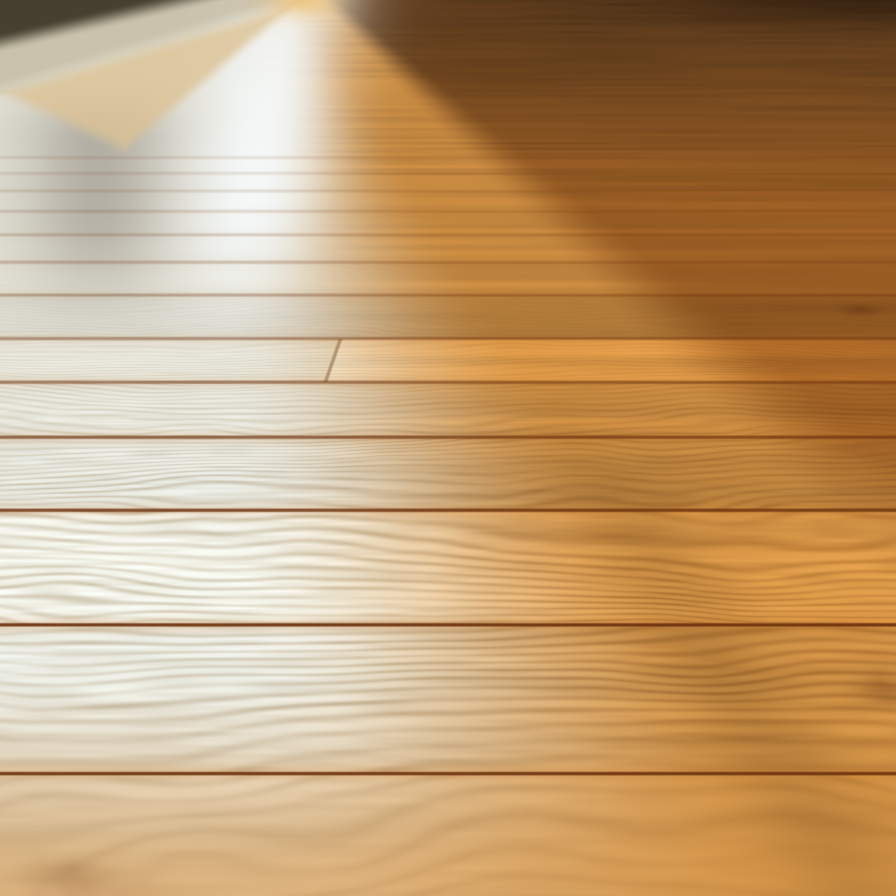
This texture is drawn by a three.js fragment shader. Its source:

```glsl
// Draws a wooden plank floor in perspective with a soft window sheen and a slanting sunbeam.
varying vec2 vUv;

#define HORIZON 0.1
#define FIRST_DEPTH 1.038
#define BOARD_DEPTH 0.2155
#define SEAM_WIDTH 0.0032
#define RINGS 11.0
#define GRAIN 0.17
#define SHEEN 0.9
#define LIT_WOOD vec3(0.775, 0.535, 0.25)
#define SHADE_WOOD vec3(0.61, 0.37, 0.14)
#define SHEEN_COLOR vec3(0.91, 0.93, 0.91)

float hash(vec2 p) {
  vec3 q = fract(vec3(p.xyx) * 0.1031);
  q += dot(q, q.yzx + 33.33);
  return fract((q.x + q.y) * q.z);
}

float noise(vec2 p) {
  vec2 i = floor(p), f = fract(p);
  f = f * f * (3.0 - 2.0 * f);
  return mix(mix(hash(i), hash(i + vec2(1.0, 0.0)), f.x),
             mix(hash(i + vec2(0.0, 1.0)), hash(i + 1.0), f.x), f.y);
}

float bell(float x, float width) {
  x /= width;
  return exp(-x * x);
}

// Distance from the top edge to seam i; boards shrink toward the horizon
float seamAt(float i) {
  float depth = FIRST_DEPTH + BOARD_DEPTH * i;
  depth += 0.034 * bell(i - 2.4, 0.7) - 0.023 * bell(i - 5.0, 0.58);
  return 1.0 / depth - HORIZON;
}

float isRow(float row, float n) {
  return 1.0 - step(0.5, abs(row - n));
}

float knot(vec2 p, vec2 center, vec2 size) {
  vec2 d = (p - center) / size;
  d.y += 0.5 * (noise(p * 50.0) - 0.5);
  return exp(-dot(d, d));
}

void main() {
  vec2 p = vec2(vUv.x, 1.0 - vUv.y);

  // Boards and seams
  float row = -1.0, seam = 0.0, warmEdge = 0.0;
  for (int i = 0; i < 13; i++) {
    float y = seamAt(float(i));
    float gap = p.y - y;
    float near = smoothstep(0.16, 0.68, y);
    row += step(p.y, y);
    seam = max(seam, smoothstep(SEAM_WIDTH, 0.0005, abs(gap)) * mix(0.1, 0.9, near));
    warmEdge = max(warmEdge, bell(gap, 0.008) * near);
  }
  float top = seamAt(row + 1.0);
  float across = (p.y - top) / (seamAt(row) - top);
  float along = (p.x - 0.5) / (p.y + HORIZON);
  vec2 seed = vec2(row * 17.3 + 60.0, row * 9.1 + 40.0);

  // Growth rings and fine pores, sharpest in the nearer boards
  float focus = smoothstep(0.25, 0.64, p.y) * (1.0 - 0.65 * smoothstep(0.76, 0.95, p.y));
  float warp = noise(vec2(along * 1.7, across * 1.6) + seed);
  warp += 0.3 * noise(vec2(along * 6.0, across * 3.0) + seed);
  float rings = 0.5 + 0.5 * sin(6.2832 * RINGS * (across + 0.55 * warp));
  rings = pow(rings, 2.0) * (0.35 + 0.65 * noise(vec2(along * 3.0, across * 9.0) + seed));
  float pores = noise(vec2(along * 14.0, across * 34.0) + seed) - 0.5;
  float streak = noise(vec2(along * 1.3, across * 5.0) + seed) - 0.5;

  // Wood under the direct beam and in shadow
  float beamEdge = 0.365 + 1.08 * p.y;
  float beamBlur = 0.015 + 0.14 * p.y;
  float shade = smoothstep(-beamBlur, beamBlur, p.x - beamEdge);
  shade *= 1.0 - smoothstep(0.47, 0.64, p.y);
  vec3 shadow = mix(vec3(0.36, 0.23, 0.11), SHADE_WOOD, smoothstep(-0.02, 0.26, p.y));
  vec3 color = mix(LIT_WOOD, shadow, shade);
  color *= 1.0 - 0.35 * smoothstep(0.5, 1.0, p.x) * smoothstep(0.05, 0.0, p.y);
  float tone = 0.06 * (hash(seed) - 0.5) + 0.07 * isRow(row, 4.0) - 0.07 * isRow(row, 5.0);
  tone += 0.03 * isRow(row, 1.0) - 0.04 * (isRow(row, 2.0) + isRow(row, 3.0));
  color *= 1.0 + tone + 0.12 * streak;

  // Sheen reflected on the left
  float sheenEdge = 0.345 + 0.615 * p.y;
  float sheen = smoothstep(0.0, 0.09 + 0.62 * p.y, sheenEdge - p.x);
  color *= 1.0 - 0.09 * bell(p.x - sheenEdge, 0.07) * smoothstep(0.45, 0.6, p.y);
  sheen *= SHEEN * (1.0 - 0.62 * smoothstep(0.74, 1.0, p.y));
  color = mix(color, SHEEN_COLOR * (1.0 + 0.4 * tone), sheen);

  // Bright column, grey column and warm triangle in the far reflection
  float far = 1.0 - smoothstep(0.22, 0.4, p.y);
  float grey = bell(p.x - 0.11, 0.085) * far * smoothstep(0.07, 0.16, p.y);
  color = mix(color, vec3(0.63, 0.61, 0.57), 0.72 * grey);
  float column = bell(p.x - 0.325 + 0.18 * p.y, 0.075) * far;
  color = mix(color, vec3(0.97, 0.99, 1.0), 0.85 * column);
  float ceiling = p.y - 0.1 + 0.3 * p.x;
  float inside = min(ceiling, min(0.105 + 0.47 * p.x - p.y, 0.29 - 0.86 * p.x - p.y));
  color = mix(color, vec3(0.86, 0.76, 0.58), 0.8 * smoothstep(-0.008, 0.016, inside));
  float aboveLine = smoothstep(0.012, -0.012, ceiling) * smoothstep(0.37, 0.3, p.x);
  color = mix(color, vec3(0.76, 0.72, 0.62), 0.75 * aboveLine);
  color = mix(color, vec3(0.93, 0.76, 0.46), 0.8 * bell(p.x - 0.34, 0.04) * bell(p.y, 0.018));
  float wall = smoothstep(0.012, -0.012, p.y - 0.048 + 0.23 * p.x);
  color = mix(color, vec3(0.27, 0.25, 0.19), wall);

  // Grain, knots, joint and seams
  float grain = GRAIN * focus * (rings - 0.28) + 0.09 * focus * pores;
  color *= 1.0 - grain * vec3(0.85, 1.1, 1.5);
  float knots = 0.5 * knot(p, vec2(0.96, 0.346), vec2(0.018, 0.006));
  knots += 0.3 * knot(p, vec2(0.99, 0.77), vec2(0.035, 0.018));
  knots += 0.22 * knot(p, vec2(0.08, 0.98), vec2(0.05, 0.02));
  color = mix(color, vec3(0.4, 0.2, 0.07), knots);
  float joint = p.x - 0.363 - 0.35 * (0.427 - p.y);
  color *= 1.0 - 0.04 * isRow(row, 4.0) * smoothstep(0.002, -0.002, joint);
  joint = smoothstep(0.0035, 0.0005, abs(joint)) * isRow(row, 4.0);
  color = mix(color, vec3(0.55, 0.43, 0.28), 0.6 * joint);
  color = mix(color, vec3(0.75, 0.45, 0.16), 0.22 * warmEdge);
  color = mix(color, vec3(0.42, 0.19, 0.05), seam * (1.0 - wall));

  gl_FragColor = vec4(clamp(color, 0.0, 1.0), 1.0);
}
```
